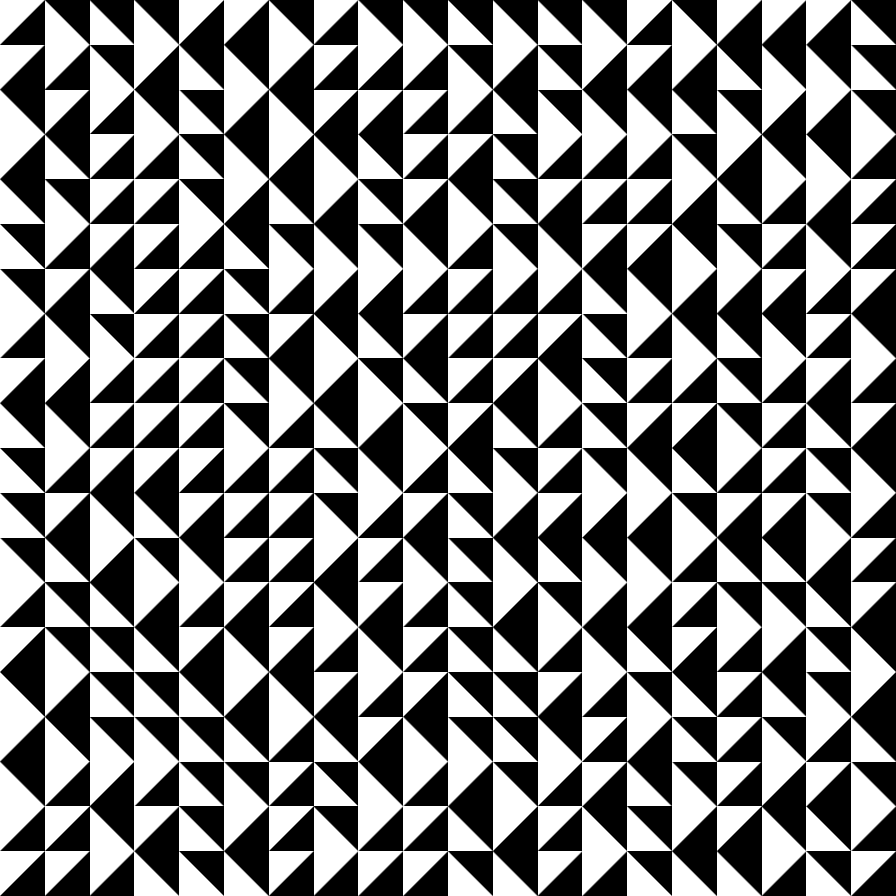
A WebGL 1 fragment shader for this pattern:

```glsl
precision highp float;

uniform vec2 u_resolution;

#define CELLS 20.0
#define FLIP_CHANCE 0.5
#define EDGE_PIXELS 2.0
#define INK vec3(0.0)
#define PAPER vec3(1.0)

float hash(vec2 cell) {
    return fract(sin(dot(cell, vec2(12.9898, 78.233))) * 43758.5453123);
}

// Signed offset from the cell's diagonal, positive on its right-hand side
float diagonalOffset(vec2 local, float slope) {
    vec2 centred = local - 0.5;
    return centred.x + slope * centred.y;
}

void main() {
    vec2 grid = gl_FragCoord.xy / u_resolution * CELLS;
    vec2 cell = floor(grid);
    vec2 local = fract(grid);

    // Each cell fills either its upper-right or lower-right triangle
    float slope = hash(cell) > FLIP_CHANCE ? 1.0 : -1.0;

    // Smooth the diagonal over a fixed number of pixels
    float edge = EDGE_PIXELS * CELLS / min(u_resolution.x, u_resolution.y);
    float fill = clamp(0.5 + diagonalOffset(local, slope) / edge, 0.0, 1.0);

    gl_FragColor = vec4(mix(PAPER, INK, fill), 1.0);
}
```
